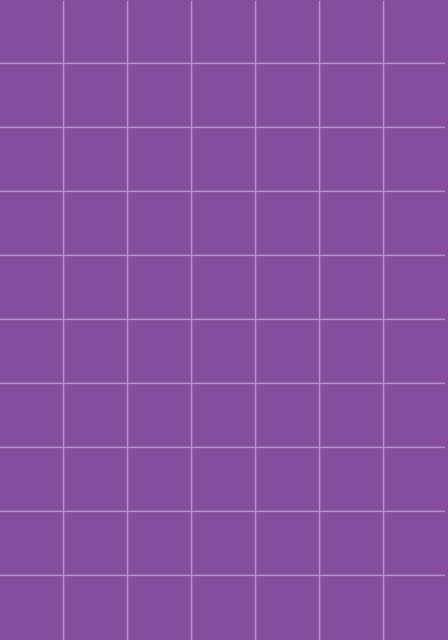
Give the GLSL for this pattern, as a WebGL 1 fragment shader.

```glsl
precision highp float;

// A plain purple sheet ruled with a square grid of thin pale lilac lines.
// Each axis measures the distance to its nearest ruled line and turns it
// into antialiased coverage; lengths are fractions of the canvas height.

uniform vec2 u_resolution;

const vec3 SHEET_COLOR = vec3(0.514, 0.306, 0.620);
const vec3 LINE_COLOR = vec3(0.710, 0.570, 0.780);
const float PITCH = 0.1;                         // side of one square
const vec2 GRID_OFFSET = vec2(-0.0007, 0.0010);  // shift of the ruling
const vec2 LAST_LINE = vec2(6.0, 9.0);           // lines across and up
const float LINE_WIDTH = 0.00245;
const vec2 LINE_END = vec2(0.6955, 0.9987);      // right and top line ends

// Distance on each axis to the nearest line; the sheet's borders stay bare.
vec2 lineDistance(vec2 p) {
  vec2 cell = (p - GRID_OFFSET) / PITCH;
  vec2 nearest = clamp(floor(cell + 0.5), vec2(1.0), LAST_LINE);
  return abs(cell - nearest) * PITCH;
}

// Share of a pixel of the given size covered by a line at this distance.
vec2 lineCoverage(vec2 dist, float pixel) {
  vec2 inner = max(dist - 0.5 * pixel, -0.5 * LINE_WIDTH);
  vec2 outer = min(dist + 0.5 * pixel, vec2(0.5 * LINE_WIDTH));
  return clamp((outer - inner) / pixel, 0.0, 1.0);
}

void main() {
  float pixel = 1.0 / u_resolution.y;
  vec2 p = gl_FragCoord.xy * pixel;

  // x holds the vertical lines, y the horizontal ones
  vec2 ink = lineCoverage(lineDistance(p), pixel);

  // Lines stop just short of the right and top edges
  vec2 inside = clamp((LINE_END - p) / pixel + 0.5, 0.0, 1.0);
  ink *= inside.yx;

  vec3 color = mix(SHEET_COLOR, LINE_COLOR, max(ink.x, ink.y));
  gl_FragColor = vec4(color, 1.0);
}
```
